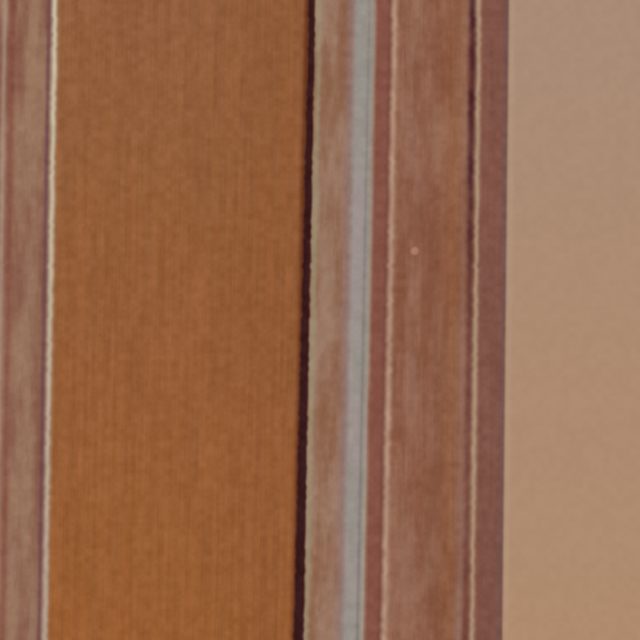
Reproduce this texture procedurally as a Shadertoy shader.

```glsl
// Upright varnished wood panel and worn door mouldings beside a plain tan wall.

float hash(vec2 p) {
    p = fract(p * vec2(0.1031, 0.1137));
    p += dot(p, p.yx + 33.33);
    return fract((p.x + p.y) * p.x * 17.0);
}

float noise(vec2 p) {
    vec2 cell = floor(p), f = fract(p);
    f = f * f * (3.0 - 2.0 * f);
    float low = mix(hash(cell), hash(cell + vec2(1, 0)), f.x);
    float high = mix(hash(cell + vec2(0, 1)), hash(cell + vec2(1, 1)), f.x);
    return mix(low, high, f.y);
}

float fbm(vec2 p) {
    float sum = 0.0, gain = 0.5;
    for (int i = 0; i < 4; i++) {
        sum += gain * noise(p);
        p = p * 2.03 + 17.0;
        gain *= 0.5;
    }
    return sum / 0.9375;
}

// Soft step, strip and ridge profiles across the boards
float edge(float x, float at, float soft) {
    return smoothstep(at - soft, at + soft, x);
}

float strip(float x, float left, float right, float soft) {
    return edge(x, left, soft) * (1.0 - edge(x, right, soft));
}

float ridge(float x, float centre, float width) {
    float d = (x - centre) / width;
    return exp(-d * d);
}

// Slight lean of the upright edges, changing across the view
float lean(float x) {
    float left = mix(0.016, 0.021, smoothstep(0.10, 0.45, x));
    return mix(left, 0.0105, smoothstep(0.48, 0.80, x));
}

vec3 leftMoulding(float x, float wear) {
    vec3 c = mix(vec3(0.53, 0.36, 0.29), vec3(0.60, 0.46, 0.37), wear);
    c = mix(c, vec3(0.50, 0.28, 0.23), 0.6 * ridge(x, 0.012, 0.006));
    c = mix(c, vec3(0.66, 0.55, 0.50), 0.7 * ridge(x, 0.000, 0.004));
    return mix(c, vec3(0.42, 0.27, 0.29), 0.75 * ridge(x, 0.069, 0.004));
}

vec3 panelWood(float x, float y, float grain) {
    vec3 c = mix(vec3(0.600, 0.365, 0.195), vec3(0.565, 0.365, 0.235), y);
    c = mix(c, vec3(0.56, 0.345, 0.20), 0.5 * smoothstep(0.25, 0.46, x));
    return c * (0.94 + 0.12 * grain);
}

vec3 innerMoulding(float x, float y, float wear) {
    vec3 c = mix(vec3(0.55, 0.38, 0.29), vec3(0.61, 0.48, 0.40), wear);
    c = mix(c, vec3(0.56, 0.46, 0.45), 0.7 * ridge(x, 0.541, 0.008));
    vec3 paleGrey = mix(vec3(0.62, 0.58, 0.57), vec3(0.58, 0.57, 0.54), wear);
    c = mix(c, paleGrey, 0.92 * strip(x, 0.545, 0.576, 0.006));
    c = mix(c, vec3(0.46, 0.43, 0.40), 0.55 * ridge(x, 0.568, 0.003) * (1.0 - 0.5 * y));
    c = mix(c, vec3(0.66, 0.63, 0.56), 0.45 * ridge(x, 0.575, 0.002) * (1.0 - y));
    return mix(c, vec3(0.52, 0.32, 0.27), edge(x, 0.580, 0.004));
}

vec3 outerMoulding(float x, float wear, float grain) {
    vec3 c = mix(vec3(0.52, 0.33, 0.25), vec3(0.58, 0.41, 0.33), wear);
    c = mix(c, vec3(0.55, 0.34, 0.21), 0.45 * ridge(x, 0.705, 0.015));
    c = mix(c, vec3(0.50, 0.325, 0.275), edge(x, 0.748, 0.004));
    return c * (0.95 + 0.10 * grain);
}

void mainImage(out vec4 fragColor, in vec2 fragCoord) {
    vec2 p = fragCoord / iResolution.xy;
    float y = p.y;
    float ragged = (noise(vec2(3.0, y * 130.0)) - 0.5) * 0.0018;
    float x = p.x - lean(p.x) * (y - 0.5);
    float worn = x + ragged;

    // Lengthwise grain and cloudy wear
    float grain = fbm(vec2(x * 170.0, y * 7.0));
    float wear = smoothstep(0.25, 0.75, fbm(vec2(x * 45.0, y * 9.0 + 5.0)));
    float mottle = fbm(p * 95.0);

    // Boards from left to right
    vec3 c = leftMoulding(x, wear);
    c = mix(c, panelWood(x, y, grain), edge(x, 0.082, 0.004));
    c = mix(c, innerMoulding(x, y, wear), edge(x, 0.482, 0.003));
    c = mix(c, outerMoulding(x, wear, grain), edge(x, 0.612, 0.004));

    // Dark gap with a reddish lip and pale far edge
    float gap = mix(0.0075, 0.0048, y);
    c = mix(c, vec3(0.38, 0.18, 0.10), 0.75 * ridge(x, 0.470, 0.005));
    c = mix(c, vec3(0.60, 0.55, 0.44), 0.75 * ridge(worn, 0.489, 0.005));
    c = mix(c, vec3(0.20, 0.09, 0.10), 0.95 * strip(worn, 0.477 - gap, 0.477 + gap, 0.003));

    // Bright worn arrises
    float chips = noise(vec2(8.0, y * 60.0));
    vec3 leftLight = mix(vec3(0.69, 0.61, 0.54), vec3(0.79, 0.75, 0.64), y);
    c = mix(c, leftLight, 0.95 * ridge(worn, 0.078, 0.0048));
    c = mix(c, vec3(0.42, 0.25, 0.22), 0.5 * ridge(worn, 0.601, 0.003));
    c = mix(c, vec3(0.71, 0.58, 0.49), (0.72 + 0.25 * chips) * ridge(worn, 0.609, 0.0055));
    float seam = mix(0.40, 0.95, smoothstep(0.35, 0.85, y)) * (0.6 + 0.4 * chips);
    c = mix(c, vec3(0.57, 0.44, 0.41), 0.6 * ridge(x, 0.723, 0.005) * (1.0 - y));
    c = mix(c, vec3(0.27, 0.13, 0.16), seam * ridge(worn, 0.733, 0.0055));
    c = mix(c, vec3(0.67, 0.57, 0.47), 0.85 * ridge(worn, 0.743, 0.0040));

    // Small pale knocks in the paint
    float knock = 1.0 - smoothstep(0.003, 0.009, length(p - vec2(0.648, 0.608)));
    c = mix(c, vec3(0.72, 0.52, 0.43), 0.8 * knock);

    // Plain wall with a shaded boundary
    vec3 wall = mix(vec3(0.690, 0.545, 0.430), vec3(0.665, 0.545, 0.460), y);
    c = mix(c, vec3(0.43, 0.33, 0.32), 0.65 * ridge(x, 0.786, 0.004));
    c = mix(c, wall, edge(x, 0.790, 0.003));
    c = mix(c, vec3(0.70, 0.60, 0.51), 0.4 * ridge(x, 0.796, 0.004));

    c += (mottle - 0.5) * mix(0.065, 0.025, edge(x, 0.79, 0.003));
    fragColor = vec4(clamp(c, 0.0, 1.0), 1.0);
}
```
